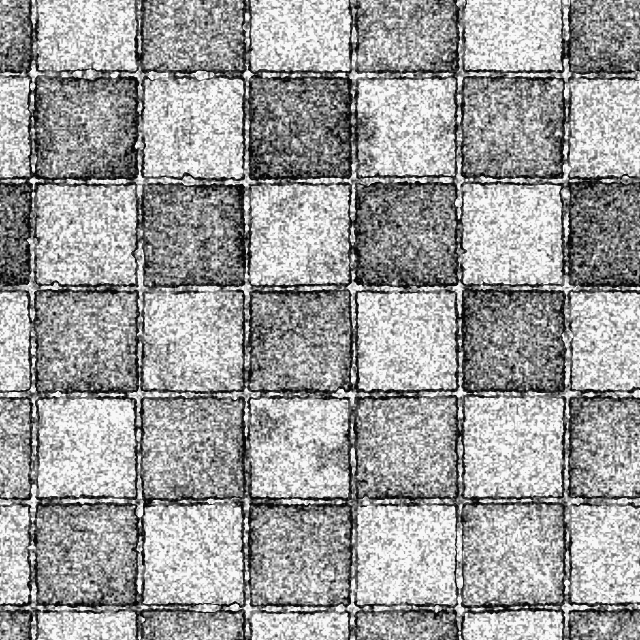
Write a three.js fragment shader that draws this texture.

```glsl
// Worn checkerboard of square stone tiles in black, white and grey grain.
// A rounded-box distance per cell gives tile, dark rim and pale mortar;
// hashed tones, layered noise stains and fine grain add the wear.
#define TILES 6.0
#define OFFSET vec2(0.052, 0.050)
#define TILE_HALF 0.474
#define CORNER 0.030
#define RIM_WIDTH 0.013
#define LIGHT_TONE 0.86
#define DARK_TONE 0.60
#define MORTAR_TONE 0.88
#define RIM_TONE 0.06
#define STAIN 0.50
#define GRAIN 0.66
#define GRAIN_SCALE 340.0

varying vec2 vUv;

float hash(vec2 p) {
  vec3 q = fract(p.xyx * 0.1031);
  q += dot(q, q.yzx + 33.33);
  return fract((q.x + q.y) * q.z);
}

float noise(vec2 p) {
  vec2 i = floor(p), f = fract(p);
  f = f * f * (3.0 - 2.0 * f);
  return mix(mix(hash(i), hash(i + vec2(1.0, 0.0)), f.x),
             mix(hash(i + vec2(0.0, 1.0)), hash(i + 1.0), f.x), f.y);
}

float fbm(vec2 p) {
  float sum = 0.0, amp = 0.5;
  for (int i = 0; i < 4; i++) {
    sum += amp * noise(p);
    p = p * 2.1 + 17.3;
    amp *= 0.5;
  }
  return sum / 0.9375;
}

float roundedBox(vec2 p, float halfSize, float radius) {
  vec2 q = abs(p) - halfSize + radius;
  return length(max(q, 0.0)) + min(max(q.x, q.y), 0.0) - radius;
}

// Stone face: checker tone, uneven shading, stains and darkened borders.
float tileTone(vec2 id, vec2 local, float d) {
  float darkTile = 1.0 - mod(id.x + id.y, 2.0);
  float vary = hash(id + 41.0) - 0.5;
  float rowShade = 0.08 * cos(6.2832 * (id.y - 3.2) / TILES);
  float tone = mix(LIGHT_TONE + 0.07 * vary,
                   DARK_TONE - rowShade + 0.16 * vary, darkTile);

  vec2 seed = 60.0 * vec2(hash(id + 7.0), hash(id + 19.0));
  float cloud = fbm(local * 3.5 + seed);
  float wear = hash(id + 73.0);
  tone -= STAIN * wear * wear * smoothstep(0.50, 0.74, cloud) * (1.0 - 0.5 * darkTile);
  tone += (cloud - 0.5) * mix(0.12, 0.42, darkTile);

  vec2 tilt = vec2(hash(id + 5.0), hash(id + 11.0)) - 0.5;
  tone += dot(local, tilt) * mix(0.06, 0.28, darkTile);

  float border = exp(min(d, 0.0) * 17.0) * (0.4 + 1.2 * noise(local * 5.0 + seed));
  return tone - border * mix(0.10, 0.30, darkTile);
}

void main() {
  // Grid with slightly wandering joints
  vec2 p = (vUv - OFFSET) * TILES;
  p += 0.022 * (vec2(noise(p * 1.7 + 9.0), noise(p * 1.7 + 31.0)) - 0.5);
  vec2 id = mod(floor(p), TILES);
  vec2 local = fract(p) - 0.5;

  // Chipped tile outline
  float chips = 0.020 * (noise(p * 13.0) - 0.5) + 0.018 * (noise(p * 43.0) - 0.5);
  float bite = 0.04 * smoothstep(0.80, 0.98, noise(p * 9.0 + 50.0));
  float size = TILE_HALF + 0.008 * (hash(id + 23.0) - 0.5);
  float d = roundedBox(local, size, CORNER) + chips + bite;

  // Tile face and broken pale mortar
  float mortar = mix(0.45, MORTAR_TONE, smoothstep(0.22, 0.58, noise(p * 17.0 + 80.0)));
  float tone = mix(tileTone(id, local, d), mortar, smoothstep(0.0, 0.014, d));

  // Black rim, heaviest along the lower and right sides
  float heavy = smoothstep(0.40, 0.47, max(-local.y, local.x));
  float broken = smoothstep(0.18, 0.60, noise(p * 11.0 + 120.0) + 0.22 * heavy);
  float rim = 1.0 - smoothstep(RIM_WIDTH * 0.5, RIM_WIDTH * 1.6, abs(d + 0.003));
  tone = mix(tone, RIM_TONE, rim * mix(0.35, 0.95, broken));

  // Fine and medium grain, pits and pale flecks
  float fine = noise(vUv * GRAIN_SCALE) - 0.5;
  float medium = noise(vUv * GRAIN_SCALE * 0.55 + 210.0) - 0.5;
  tone += GRAIN * (fine + 0.6 * medium) * (1.0 - 0.55 * rim);
  float fleck = noise(vUv * GRAIN_SCALE * 0.45 + 400.0);
  tone += 0.28 * smoothstep(0.80, 0.95, fleck);
  tone -= 0.22 * smoothstep(0.20, 0.05, fleck);

  gl_FragColor = vec4(vec3(clamp(tone, 0.03, 0.97)), 1.0);
}
```
